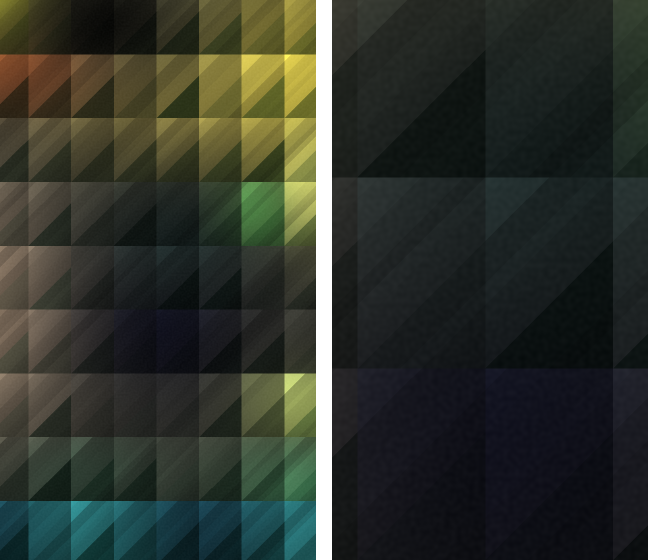
Left, the full canvas; right, a detail of the centre.
Give the GLSL for this background, as a Shadertoy shader.

```glsl
float hash(vec2 p) {
    p = fract(p * vec2(0.1031, 0.1137));
    p += dot(p, p.yx + 33.33);
    return fract((p.x + p.y) * p.x * 17.0);
}

float gradientNoise(vec2 p) {
    vec2 i = floor(p), f = fract(p), u = f * f * (3.0 - 2.0 * f);
    vec4 n;
    for (int k = 0; k < 4; k++) {
        vec2 corner = vec2(k & 1, k >> 1);
        float angle = 6.2832 * hash(i + corner + 7.0);
        n[k] = dot(vec2(cos(angle), sin(angle)), f - corner);
    }
    return mix(mix(n.x, n.y, u.x), mix(n.z, n.w, u.x), u.y);
}

// Blend a soft elliptical light over a colour
vec3 glow(vec3 base, vec2 p, vec2 centre, vec2 radius, vec3 tint) {
    vec2 d = (p - centre) / radius;
    return mix(base, tint, exp(-dot(d, d)));
}

vec3 lightField(vec2 p) {
    vec3 c = vec3(0.18, 0.18, 0.16);
    // Warm left side, golden upper right
    c = glow(c, p, vec2(-0.03, 0.44), vec2(0.27, 0.23), vec3(0.50, 0.43, 0.36));
    c = glow(c, p, vec2(0.50, 0.79), vec2(0.45, 0.10), vec3(0.34, 0.31, 0.18));
    c = glow(c, p, vec2(1.06, 0.86), vec2(0.40, 0.19), vec3(0.71, 0.65, 0.24));
    c = glow(c, p, vec2(0.04, 0.87), vec2(0.24, 0.07), vec3(0.46, 0.26, 0.15));
    c = glow(c, p, vec2(-0.03, 1.0), vec2(0.18, 0.07), vec3(0.60, 0.59, 0.20));
    // Dark hollows
    c = glow(c, p, vec2(0.34, 0.96), vec2(0.22, 0.06), vec3(0.05, 0.05, 0.04));
    c = glow(c, p, vec2(0.53, 0.41), vec2(0.27, 0.12), vec3(0.05, 0.05, 0.09));
    c = glow(c, p, vec2(0.58, 0.57), vec2(0.25, 0.10), vec3(0.09, 0.13, 0.13));
    // Greens along the right and lower edges
    c = glow(c, p, vec2(0.83, 0.62), vec2(0.11, 0.05), vec3(0.27, 0.47, 0.25));
    c = glow(c, p, vec2(1.00, 0.66), vec2(0.10, 0.09), vec3(0.72, 0.73, 0.38));
    c = glow(c, p, vec2(1.02, 0.27), vec2(0.20, 0.07), vec3(0.60, 0.65, 0.35));
    c = glow(c, p, vec2(0.28, 0.15), vec2(0.25, 0.05), vec3(0.21, 0.28, 0.23));
    c = glow(c, p, vec2(1.02, 0.14), vec2(0.27, 0.05), vec3(0.28, 0.49, 0.34));
    // Teal floor
    float wave = 0.5 + 0.5 * cos(8.73 * (p.x - 0.28));
    vec3 teal = mix(vec3(0.07, 0.18, 0.22), vec3(0.13, 0.37, 0.38), wave);
    return mix(c, teal, smoothstep(0.145, 0.075, p.y));
}

vec3 facets(vec2 uv) {
    vec2 size = vec2(0.1349, 0.1139), origin = vec2(0.0903, 0.1055);
    vec2 grid = (uv - origin) / size;
    vec2 cell = floor(grid), f = grid - cell;
    vec2 centre = origin + (cell + 0.5) * size;

    // Each tile keeps part of its own colour
    vec3 c = lightField(mix(uv, centre, 0.5));
    c *= mix(1.10, 0.90, f.x) * mix(0.88, 1.12, f.y);
    c *= 0.92 + 0.16 * hash(cell + 41.0);

    // Diagonal folds leave the lower left corner of every tile
    float fold = f.x - 1.5 * f.y;
    float depth = mix(0.10, 0.48, hash(cell + 13.0));
    c *= 1.0 + 0.5 * depth * step(fold, -1.0);
    if (fold > 0.0) c *= 1.0 - depth * vec3(1.15, 0.85, 0.95);

    // Thinner translucent bands run on through a whole row
    float along = grid.x - 1.5 * f.y;
    for (int k = 2; k < 4; k++) {
        float band = floor(along * float(k));
        c *= 1.0 + 0.20 * (hash(vec2(band + 60.0, cell.y * 5.0 + float(k) + 20.0)) - 0.5);
    }
    return c;
}

void mainImage(out vec4 fragColor, in vec2 fragCoord) {
    // Four samples smooth every edge
    vec3 color = vec3(0.0);
    for (int k = 0; k < 4; k++) {
        vec2 offset = vec2(k & 1, k >> 1) * 0.5 - 0.25;
        color += 0.25 * facets((fragCoord + offset) / iResolution.xy);
    }
    // Fine grain
    color += 0.022 * gradientNoise(fragCoord / iResolution.y * 290.0);
    fragColor = vec4(clamp(color, 0.0, 1.0), 1.0);
}
```
